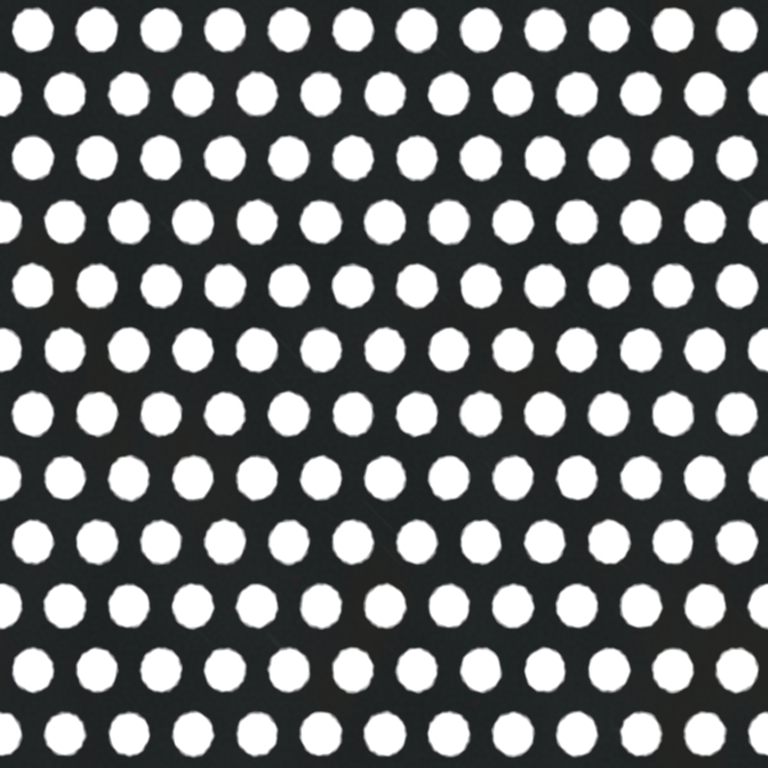
Reproduce this texture procedurally as a three.js fragment shader.

```glsl
// Dark perforated steel sheet: staggered rows of slightly oval white holes.
// Holes are ellipse distances on an offset grid, roughened by wrapping gradient
// noise; the same noise gives the metal faint mottling, brown tint and rust.

#define HOLES 12.0                      // holes across and rows up, even to tile
#define HOLE_RADII vec2(0.320, 0.342)   // in cells
#define HOLE_SHIFT vec2(0.016, 0.530)   // centre of the first hole, in cells
#define EDGE_SOFT 0.036                 // half width of the rim, in cells
#define EDGE_ROUGH 0.026                // jaggedness of the rim
#define SIZE_VARY 0.010                 // radius change from hole to hole
#define MOTTLE 0.035                    // brightness variation of the metal
#define METAL vec3(0.125, 0.143, 0.147)
#define BROWN vec3(0.155, 0.145, 0.125)
#define RUST vec3(0.260, 0.130, 0.095)
#define OPENING vec3(1.0)

varying vec2 vUv;

vec2 hash2(vec2 p) {
  vec3 q = fract(p.xyx * vec3(0.1031, 0.1030, 0.0973));
  q += dot(q, q.yzx + 33.33);
  return fract((q.xx + q.yz) * q.zy);
}

// Unit gradient of a lattice point, wrapped to the period
vec2 gradient(vec2 cell, vec2 period) {
  float angle = 6.28318 * hash2(mod(cell, period) + period * 1.7).x;
  return vec2(cos(angle), sin(angle));
}

// Gradient noise that repeats after a whole number of cells
float noise(vec2 uv, vec2 period) {
  vec2 p = uv * period;
  vec2 i = floor(p);
  vec2 f = p - i;
  vec2 w = f * f * f * (f * (f * 6.0 - 15.0) + 10.0);
  vec2 e = vec2(1.0, 0.0);
  float a = dot(gradient(i, period), f);
  float b = dot(gradient(i + e.xy, period), f - e.xy);
  float c = dot(gradient(i + e.yx, period), f - e.yx);
  float d = dot(gradient(i + e.xx, period), f - e.xx);
  return mix(mix(a, b, w.x), mix(c, d, w.x), w.y);
}

float fbm(vec2 uv, vec2 period) {
  float sum = 0.0;
  float gain = 0.5;
  for (int octave = 0; octave < 4; octave++) {
    sum += gain * noise(uv, period);
    period *= 2.0;
    gain *= 0.5;
  }
  return sum;
}

// Signed distance to the nearest hole, in cells
float holeDistance(vec2 uv) {
  vec2 p = uv * HOLES;
  float row = floor(p.y);
  float x = p.x - HOLE_SHIFT.x - 0.5 * mod(row, 2.0) + 0.5;
  vec2 id = vec2(mod(floor(x), HOLES), mod(row, HOLES));
  vec2 local = vec2(fract(x) - 0.5, fract(p.y) - HOLE_SHIFT.y);
  vec2 radii = HOLE_RADII + SIZE_VARY * (hash2(id + 5.0) - 0.5);
  float dist = (length(local / radii) - 1.0) * 0.5 * (radii.x + radii.y);
  return dist + EDGE_ROUGH * noise(uv, vec2(HOLES * 9.0));
}

vec3 metalColor(vec2 uv) {
  // Broad stains and fine grain
  float stain = fbm(uv, vec2(5.0, 4.0));
  float grain = noise(uv, vec2(150.0));
  vec3 color = METAL + MOTTLE * (stain + 0.35 * grain);
  color = mix(color, BROWN, 0.6 * smoothstep(0.0, 0.35, fbm(uv, vec2(6.0, 3.0))));

  // Faint diagonal scuffs, broken up by a mask
  vec2 slant = vec2(uv.x + uv.y, uv.y);
  float scuff = smoothstep(0.35, 0.6, noise(slant, vec2(70.0, 9.0)));
  color += 0.03 * scuff * smoothstep(0.0, 0.3, noise(uv, vec2(7.0)));

  // Sparse rust specks
  float speck = smoothstep(0.30, 0.50, fbm(uv, vec2(17.0, 19.0)));
  return mix(color, RUST, 0.6 * speck);
}

void main() {
  float opening = 1.0 - smoothstep(-EDGE_SOFT, EDGE_SOFT, holeDistance(vUv));
  gl_FragColor = vec4(mix(metalColor(vUv), OPENING, opening), 1.0);
}
```
